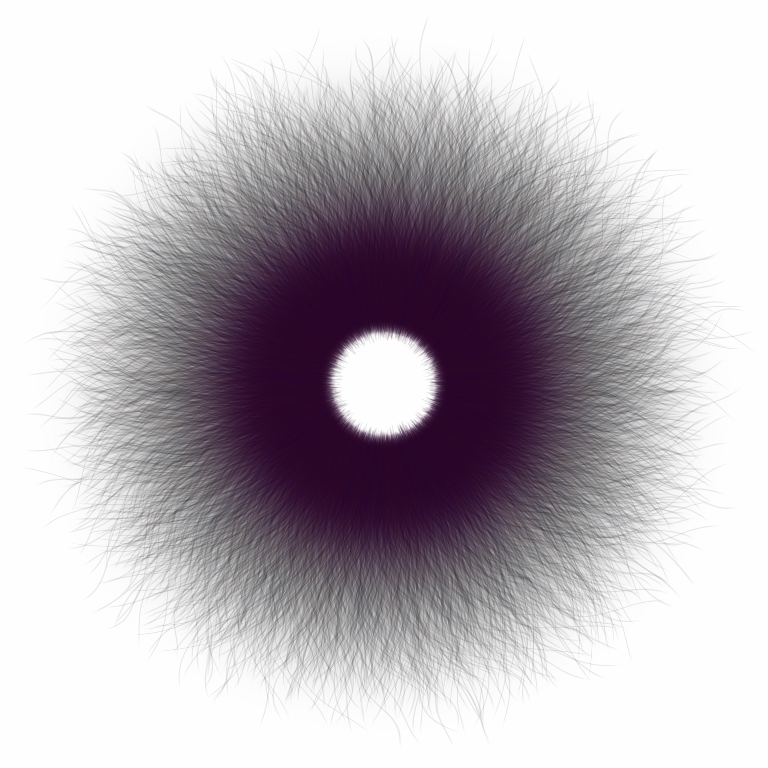
Give the GLSL for this background, as a Shadertoy shader.

```glsl
// Draws a soft ring of very fine dark hairs radiating around a blank disc on white.
#define LAYERS 64
#define HAIRS 180.0
#define HALF_WIDTH 0.0008
#define HAIR_ALPHA 0.105
#define HAZE 0.30
#define HOLE_RADIUS 0.072
#define SHORTEST_TIP 0.115
#define TIP_SPREAD 0.30
#define LEAN 3.2
#define PAPER vec3(0.998)
#define PLUM vec3(0.16, 0.02, 0.16)
#define GRAPHITE vec3(0.17, 0.16, 0.17)

const float TAU = 6.2831853;

// Four random values in 0..1 for a cell
vec4 hash4(vec2 cell) {
    vec4 p = fract(cell.xyxy * vec4(0.1031, 0.1030, 0.0973, 0.1099));
    p += dot(p, p.wzxy + 33.33);
    return fract((p.xxyz + p.yzzw) * p.zywx);
}

// Plum near the centre, graphite outside
vec3 inkAt(float radius) {
    return mix(PLUM, GRAPHITE, smoothstep(0.17, 0.30, radius));
}

// Adds one layer of hairs, one per angular cell, over the colour
vec3 addHairs(vec3 color, float radius, float angle, float layer, float pixel) {
    vec4 style = hash4(vec2(layer + 7.3, 211.7));
    vec4 curl = hash4(vec2(layer + 31.9, 87.1));

    // Lean and sway the whole layer so that layers cross each other
    float waves = 2.0 + floor(4.0 * style.w);
    float bent = angle + LEAN * (style.x - 0.5) * radius;
    bent += 0.06 * sin(waves * angle + 14.0 * radius + TAU * style.y);
    bent += 0.02 * sin(5.0 * angle + (30.0 + 20.0 * curl.x) * radius + TAU * curl.y);
    float track = bent / TAU * HAIRS + style.z;
    vec4 rnd = hash4(vec2(mod(floor(track), HAIRS) + 1.0, layer * 3.7 + 5.0));
    vec4 extra = hash4(rnd.xy * 91.0 + rnd.zw * 57.0);

    // Distance to the wavy centre line of the hair
    float centre = 0.2 + 0.6 * rnd.x;
    centre += 0.12 * sin(50.0 * radius + TAU * rnd.y);
    float dist = abs(fract(track) - centre) * TAU / HAIRS * radius;
    float cover = clamp((HALF_WIDTH - dist) / pixel + 0.5, 0.0, 1.0);

    // Random root and tip, with a few long strays at both ends
    float root = HOLE_RADIUS + 0.010 - 0.018 * extra.x - 0.014 * pow(extra.y, 10.0);
    float tip = SHORTEST_TIP + TIP_SPREAD * rnd.z + 0.08 * pow(rnd.w, 3.0);
    cover *= smoothstep(root, root + 0.005, radius);
    cover *= 1.0 - smoothstep(tip - 0.02, tip, radius);

    // Faint warm or cool tint per hair
    vec3 ink = inkAt(radius) + (extra.z - 0.5) * vec3(0.10, 0.02, -0.08);
    return mix(color, ink, HAIR_ALPHA * cover);
}

// Share of paper hidden by hairs too fine to tell apart
float undercoat(float radius) {
    float alive = 0.07 * log(1.0 + exp((0.405 - radius) / 0.02));
    float haze = 1.0 - exp(-HAZE * alive / max(radius, 0.03));
    float dense = 0.9 * (1.0 - smoothstep(0.13, 0.24, radius));
    float edge = smoothstep(HOLE_RADIUS - 0.002, HOLE_RADIUS + 0.014, radius);
    return edge * (1.0 - (1.0 - haze) * (1.0 - dense));
}

void mainImage(out vec4 fragColor, in vec2 fragCoord) {
    float side = min(iResolution.x, iResolution.y);
    vec2 p = (fragCoord - 0.5 * iResolution.xy) / side;
    float radius = length(p);
    float angle = atan(p.y, p.x);

    vec3 color = mix(PAPER, inkAt(radius), undercoat(radius));

    // Crossing layers of hair
    for (int i = 0; i < LAYERS; i++) {
        color = addHairs(color, radius, angle, float(i), 1.0 / side);
    }
    fragColor = vec4(color, 1.0);
}
```
